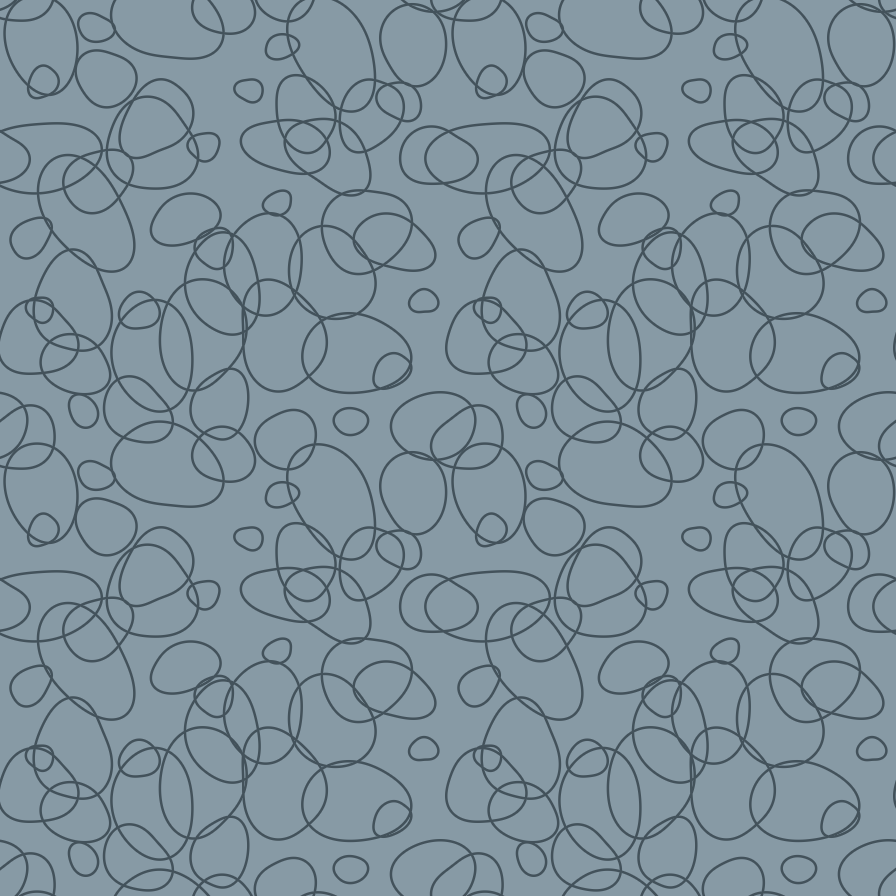
This pattern is drawn by a WebGL 2 fragment shader. Its source:

```glsl
#version 300 es
precision highp float;
// Seamless tangle of thin, overlapping hand-drawn loops on a slate blue ground.

#define REPEATS 2.0          // tiles across the canvas
#define CELLS 7.0            // loops along one tile side
#define LINE_WIDTH 0.0028    // in canvas units
#define JITTER 0.8           // spread of loop centres, in cells
#define SMALL_SHARE 0.24     // share of little loops
#define SMALL_RADIUS vec2(0.19, 0.32)
#define LARGE_RADIUS vec2(0.45, 0.78)
#define STRETCH 1.23         // strongest elongation
#define WOBBLE vec2(0.11, 0.085)
#define SEED 11u
#define GROUND vec3(0.530, 0.602, 0.648)
#define INK vec3(0.262, 0.322, 0.355)

uniform vec2 u_resolution;
out vec4 fragColor;

const float TAU = 6.2831853;

// Four random values in 0..1 for a cell (integer PCG hash)
vec4 hash4(vec2 cell, uint salt) {
    uvec4 v = uvec4(uvec2(cell), salt, SEED) * 1664525u + 1013904223u;
    v += v.yzxy * v.wxyz;
    v ^= v >> 16u;
    v += v.yzxy * v.wxyz;
    v ^= v >> 16u;
    return vec4(v >> 8u) / 16777216.0;
}

mat2 rotation(float angle) {
    float c = cos(angle), s = sin(angle);
    return mat2(c, s, -s, c);
}

// Distance to the outline of a stretched, wobbly circle
float loopDistance(vec2 p, float radius, float stretch, vec4 shape) {
    vec2 scale = vec2(stretch, 1.0 / stretch);
    vec2 q = rotation(shape.x * TAU) * p * scale;
    float angle = atan(q.y, q.x);

    // Second and third harmonics give egg and pebble forms
    vec2 order = vec2(2.0, 3.0);
    vec2 phase = order * angle + TAU * vec2(shape.y, shape.z);
    vec2 amount = WOBBLE * mix(vec2(0.3), vec2(1.0), vec2(shape.w, fract(shape.w * 7.0)));
    float outline = 1.0 + dot(amount, cos(phase));
    float slope = -dot(amount * order, sin(phase)) / outline;

    // Divide by the gradient so that the line keeps an even width
    vec2 radial = vec2(cos(angle), sin(angle));
    vec2 gradient = (radial - slope * vec2(-radial.y, radial.x)) * scale;
    return abs(length(q) - radius * outline) / length(gradient);
}

// Distance to the nearest loop, in cells; the cell grid wraps at tile edges
float tangleDistance(vec2 p) {
    vec2 home = floor(p);
    float nearest = 10.0;
    for (int y = -2; y <= 2; y++) {
        for (int x = -2; x <= 2; x++) {
            vec2 cell = home + vec2(x, y);
            vec2 wrapped = mod(cell, CELLS);
            vec4 place = hash4(wrapped, 1u);
            vec4 shape = hash4(wrapped, 2u);
            vec2 centre = cell + 0.5 + JITTER * (place.xy - 0.5);

            bool isSmall = place.z < SMALL_SHARE;
            vec2 range = isSmall ? SMALL_RADIUS : LARGE_RADIUS;
            float radius = mix(range.x, range.y, fract(place.z * 37.0));
            float stretch = mix(1.0, STRETCH, place.w);
            nearest = min(nearest, loopDistance(p - centre, radius, stretch, shape));
        }
    }
    return nearest;
}

void main() {
    vec2 uv = gl_FragCoord.xy / u_resolution;
    float pixel = 1.0 / min(u_resolution.x, u_resolution.y);
    float gridSize = REPEATS * CELLS;
    float dist = tangleDistance(uv * gridSize) / gridSize;

    // One pixel wide soft edge
    float ink = clamp((0.5 * LINE_WIDTH - dist) / pixel + 0.5, 0.0, 1.0);
    fragColor = vec4(mix(GROUND, INK, ink), 1.0);
}
```
